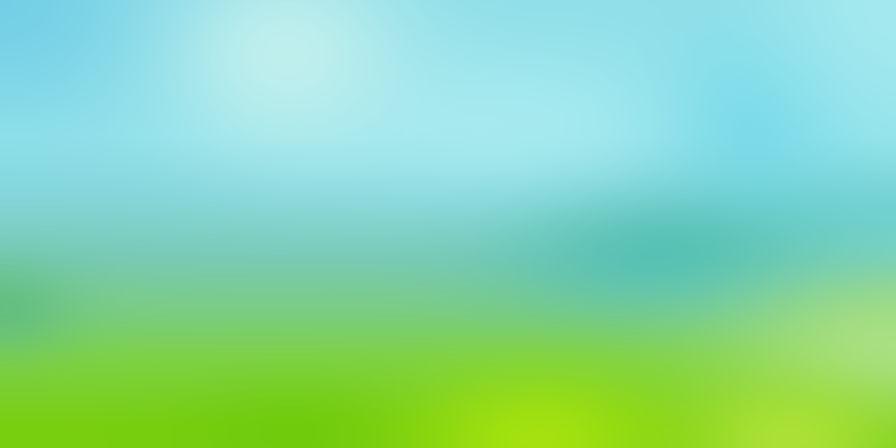
This background is drawn by a Shadertoy shader. Its source:

```glsl
// Linear blend towards the next colour between two heights
vec3 ramp(vec3 below, vec3 above, float low, float high, float y) {
    return mix(below, above, clamp((y - low) / (high - low), 0.0, 1.0));
}

// Soft elliptical patch of colour laid over the base
vec3 glow(vec3 base, vec3 tint, vec2 uv, vec2 centre, vec2 radius, float strength) {
    vec2 offset = (uv - centre) / radius;
    return mix(base, tint, strength * exp(-dot(offset, offset)));
}

// Vertical gradient from grass to sky
vec3 backdrop(float y) {
    const vec3 grass = vec3(0.47, 0.81, 0.06);
    const vec3 meadow = vec3(0.49, 0.82, 0.27);
    const vec3 mist = vec3(0.48, 0.80, 0.50);
    const vec3 lagoon = vec3(0.47, 0.79, 0.70);
    const vec3 haze = vec3(0.52, 0.84, 0.86);
    const vec3 paleSky = vec3(0.58, 0.89, 0.92);
    const vec3 highSky = vec3(0.56, 0.87, 0.91);

    vec3 colour = ramp(grass, meadow, 0.05, 0.20, y);
    colour = ramp(colour, mist, 0.20, 0.30, y);
    colour = ramp(colour, lagoon, 0.30, 0.42, y);
    colour = ramp(colour, haze, 0.42, 0.57, y);
    colour = ramp(colour, paleSky, 0.57, 0.70, y);
    return ramp(colour, highSky, 0.70, 1.0, y);
}

// Blue and white patches in the upper half
vec3 addSkyGlows(vec3 colour, vec2 uv) {
    const vec3 deepBlue = vec3(0.45, 0.81, 0.90);
    const vec3 clearBlue = vec3(0.46, 0.85, 0.91);
    const vec3 softBlue = vec3(0.66, 0.92, 0.94);
    const vec3 cloud = vec3(0.76, 0.94, 0.93);

    colour = glow(colour, deepBlue, uv, vec2(0.0, 1.0), vec2(0.20, 0.26), 0.95);
    colour = glow(colour, softBlue, uv, vec2(0.57, 0.72), vec2(0.20, 0.17), 0.85);
    colour = glow(colour, cloud, uv, vec2(0.32, 0.88), vec2(0.13, 0.22), 0.95);
    colour = glow(colour, clearBlue, uv, vec2(0.85, 0.73), vec2(0.10, 0.23), 0.95);
    return glow(colour, softBlue, uv, vec2(1.0, 1.0), vec2(0.16, 0.30), 0.8);
}

// Teal band and green patches in the lower half
vec3 addGroundGlows(vec3 colour, vec2 uv) {
    const vec3 teal = vec3(0.32, 0.75, 0.71);
    const vec3 seaBlue = vec3(0.42, 0.82, 0.83);
    const vec3 shade = vec3(0.36, 0.73, 0.50);
    const vec3 paleGreen = vec3(0.67, 0.88, 0.52);
    const vec3 leaf = vec3(0.43, 0.79, 0.05);
    const vec3 lime = vec3(0.65, 0.89, 0.06);
    const vec3 paleLime = vec3(0.69, 0.89, 0.22);

    colour = glow(colour, seaBlue, uv, vec2(1.0, 0.50), vec2(0.18, 0.12), 0.8);
    colour = glow(colour, teal, uv, vec2(0.75, 0.43), vec2(0.17, 0.13), 0.9);
    colour = glow(colour, shade, uv, vec2(0.0, 0.31), vec2(0.08, 0.10), 0.75);
    colour = glow(colour, paleGreen, uv, vec2(1.0, 0.23), vec2(0.18, 0.16), 0.95);
    colour = glow(colour, leaf, uv, vec2(0.33, 0.03), vec2(0.12, 0.10), 0.8);
    colour = glow(colour, lime, uv, vec2(0.60, 0.02), vec2(0.13, 0.14), 0.95);
    return glow(colour, paleLime, uv, vec2(0.88, 0.02), vec2(0.11, 0.13), 0.9);
}

void mainImage(out vec4 fragColor, in vec2 fragCoord) {
    vec2 uv = fragCoord / iResolution.xy;
    vec3 colour = backdrop(uv.y);
    colour = addSkyGlows(colour, uv);
    colour = addGroundGlows(colour, uv);
    fragColor = vec4(colour, 1.0);
}
```
